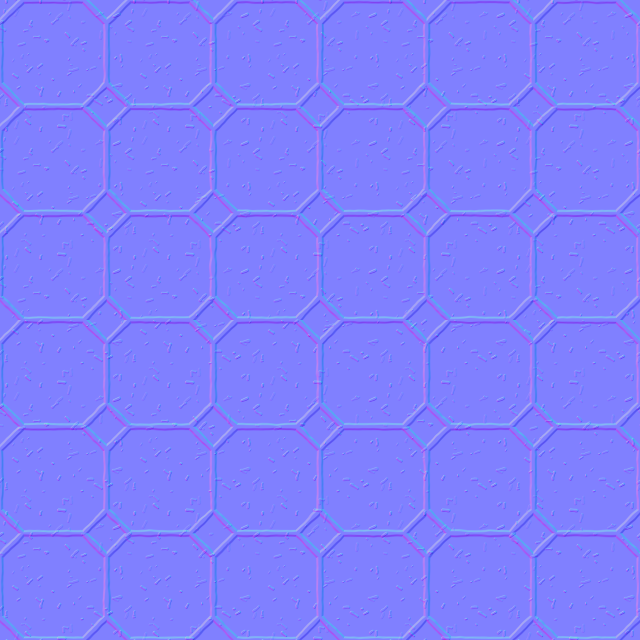
Write a Shadertoy shader that draws this texture map.

```glsl
// Normal map of worn octagon and diamond floor tiles with bevelled joints and small chips.

float hash(vec2 p)
{
    return fract(sin(dot(p, vec2(127.1, 311.7))) * 43758.5453);
}

// Value noise that wraps after a whole number of cells.
float wrapNoise(vec2 p, float period)
{
    vec2 cell = floor(p);
    vec2 f = fract(p);
    f = f * f * (3.0 - 2.0 * f);
    vec2 a = mod(cell, period);
    vec2 b = mod(cell + 1.0, period);
    return mix(mix(hash(a), hash(vec2(b.x, a.y)), f.x),
               mix(hash(vec2(a.x, b.y)), hash(b), f.x), f.y);
}

// Distance to the centre line of the joints, in tile units.
float jointDistance(vec2 p)
{
    vec2 q = abs(p - round(p));
    float diagonal = (q.x + q.y - 0.215) * 0.7071;
    return diagonal > 0.0 ? min(diagonal, min(q.x, q.y)) : -diagonal;
}

// Depth of scattered short chips; the scatter repeats five times across.
float chipDepth(vec2 uv)
{
    const float cells = 9.0;
    vec2 p = uv * 5.0;
    vec2 g = p * cells;
    float ragged = (wrapNoise(p * 48.0, 48.0) - 0.5) * 0.07;
    float depth = 0.0;
    for (int j = -1; j <= 1; j++)
    for (int i = -1; i <= 1; i++)
    {
        vec2 cell = floor(g) + vec2(i, j);
        vec2 id = mod(cell, cells);
        vec2 jitter = vec2(hash(id + 3.1), hash(id + 17.7)) - 0.5;
        vec2 d = g - cell - 0.5 - jitter * 1.4;

        // Capsule of random angle, length and thickness
        float angle = 0.4 + (hash(id + 29.3) - 0.5) * 2.6;
        vec2 along = vec2(cos(angle), sin(angle));
        float size = hash(id + 41.9);
        float halfLength = mix(0.03, 0.27, size * size);
        d -= along * clamp(dot(d, along), -halfLength, halfLength);
        float radius = mix(0.05, 0.085, size);
        float chip = 1.0 - smoothstep(radius - 0.05, radius + 0.04, length(d) + ragged);
        depth = max(depth, chip * mix(0.25, 1.0, hash(id + 53.3)));
    }
    return depth;
}

float surfaceHeight(vec2 uv)
{
    // Uneven tile edges
    float wobble = (wrapNoise(uv * 60.0, 60.0) - 0.5) * 0.010
                 + (wrapNoise(uv * 132.0, 132.0) - 0.5) * 0.005;
    float bevel = smoothstep(0.011, 0.036, jointDistance(uv * 6.0) + wobble);
    return 0.0014 * bevel - 0.0007 * chipDepth(uv);
}

void mainImage(out vec4 fragColor, in vec2 fragCoord)
{
    vec2 uv = fragCoord / iResolution.xy;

    // Slope by central differences; green points down
    vec2 e = vec2(0.0008, 0.0);
    float dx = surfaceHeight(uv + e.xy) - surfaceHeight(uv - e.xy);
    float dy = surfaceHeight(uv + e.yx) - surfaceHeight(uv - e.yx);
    vec3 normal = normalize(vec3(-dx, dy, 2.0 * e.x));

    fragColor = vec4(0.5 + 0.5 * normal, 1.0);
}
```
